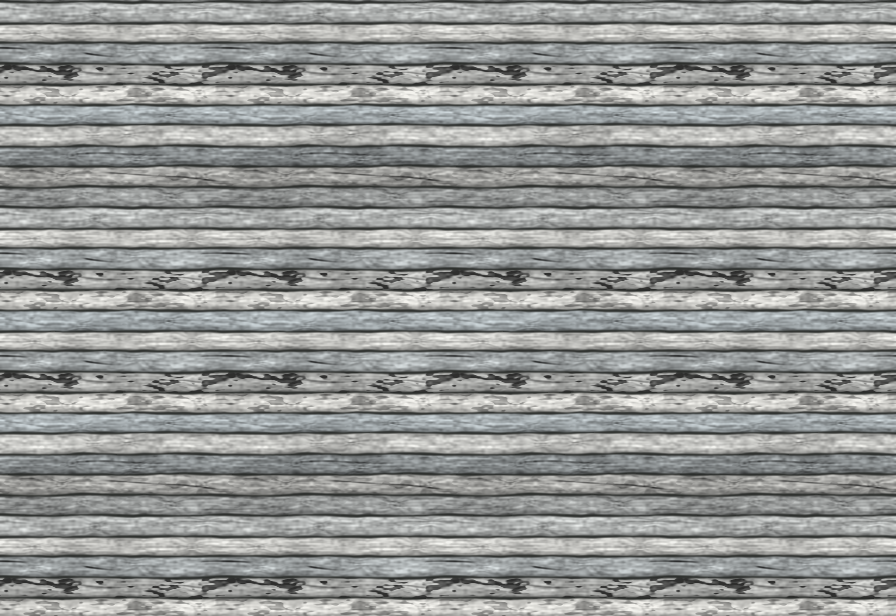
Write a Shadertoy shader that draws this texture.

```glsl
// Weathered grey timber cladding: thin horizontal boards with dark wavy seams.
// Ten board kinds cycle down the wall; each is grained by x-periodic value noise,
// so its knots, cracks and flecks recur across, under a faint uneven fading.

const float ROWS = 30.0;          // boards down the canvas
const float TILES = 4.0;          // repeats across the canvas
const float ROW_SHIFT = 0.11;     // part of a board cut off at the top
const float KINDS = 10.0;
const float RESTART_ROW = 16.0;   // row at which the cycle begins again
const float SEAM_WAVE = 0.16;     // seam waviness, in board heights
const float SEAM_HALF = 0.055;    // half width of a seam, in board heights
const int KNOTS = 2;              // knots per board in each repeat
const vec3 SEAM_COLOR = vec3(0.16, 0.17, 0.16);
const vec3 WOOD_TINT = vec3(0.995, 1.005, 0.995);

// Per kind: tone, blue tint, amount of flecks, strength of cracks
const vec4 BOARDS[10] = vec4[10](
    vec4(0.79, -0.010, 0.08, 0.2), vec4(0.69, 0.018, 0.10, 0.9),
    vec4(0.72, -0.005, 0.95, 0.5), vec4(0.84, -0.012, 0.55, 0.4),
    vec4(0.72, 0.030, 0.10, 0.3), vec4(0.79, -0.008, 0.06, 0.2),
    vec4(0.60, 0.022, 0.15, 0.4), vec4(0.69, -0.010, 0.25, 0.8),
    vec4(0.63, 0.005, 0.15, 0.4), vec4(0.73, 0.004, 0.10, 0.3));

float hash(vec2 p) {
    return fract(sin(dot(p, vec2(127.1, 311.7))) * 43758.5453);
}

// Value noise that repeats in x after a whole number of cells
float noise(vec2 p, float period) {
    vec2 i = floor(p), f = fract(p);
    f = f * f * (3.0 - 2.0 * f);
    float x0 = mod(i.x, period), x1 = mod(i.x + 1.0, period);
    float low = mix(hash(vec2(x0, i.y)), hash(vec2(x1, i.y)), f.x);
    float high = mix(hash(vec2(x0, i.y + 1.0)), hash(vec2(x1, i.y + 1.0)), f.x);
    return mix(low, high, f.y);
}

// Noise over one board: cells counts them along and across it
float boardNoise(vec2 p, vec2 cells, float seed) {
    return noise(p * cells + vec2(0.0, seed * 41.0), cells.x);
}

float kindOf(float row) {
    return mod(row < RESTART_ROW ? row - 1.0 : row - RESTART_ROW, KINDS);
}

float seamOffset(float x, float row) {
    float seed = kindOf(row) + 20.0;
    float wave = 0.7 * boardNoise(vec2(x, 0.0), vec2(5.0, 1.0), seed)
               + 0.3 * boardNoise(vec2(x, 0.0), vec2(17.0, 1.0), seed + 0.5);
    return SEAM_WAVE * (wave - 0.5);
}

void mainImage(out vec4 fragColor, in vec2 fragCoord) {
    vec2 uv = fragCoord / iResolution.xy;
    float x = fract(uv.x * TILES);
    float v = (1.0 - uv.y) * ROWS - ROW_SHIFT;
    float pixel = ROWS / iResolution.y;

    // Bend the rows so that seams wander but stay continuous
    float row = floor(v);
    v += mix(seamOffset(x, row), seamOffset(x, row + 1.0), smoothstep(0.0, 1.0, v - row));
    row = floor(v);
    float across = v - row;
    float kind = kindOf(row);
    vec4 board = BOARDS[int(kind)];
    vec2 p = vec2(x, across);

    // Knots: a dark core with a ring, pushing the grain aside
    float knotDark = 0.0;
    for (int k = 0; k < KNOTS; k++) {
        vec2 id = vec2(kind + 3.0, float(k) + 7.0);
        float cx = (float(k) + 0.15 + 0.7 * hash(id)) / float(KNOTS);
        float cy = 0.3 + 0.4 * hash(id + 11.0);
        vec2 d = vec2(fract(x - cx + 0.5) - 0.5, across - cy);
        float r = length(d / vec2(0.026, 0.22));
        p.y += 0.9 * d.y * exp(-r * r * 0.4);
        float ring = exp(-18.0 * (r - 0.9) * (r - 0.9));
        knotDark += (0.8 * exp(-7.0 * r * r) + 0.35 * ring) * mix(0.4, 1.0, hash(id + 23.0));
    }

    // Grain from broad stains to fine fibres
    float stain = boardNoise(p, vec2(6.0, 1.5), kind + 40.0);
    float streak = boardNoise(p, vec2(9.0, 6.0), kind + 60.0);
    float fibre = boardNoise(p, vec2(28.0, 11.0), kind + 80.0);
    float speck = boardNoise(p, vec2(64.0, 8.0), kind + 100.0);
    float tone = board.x + 0.14 * (stain - 0.5) + 0.17 * (streak - 0.5)
               + 0.20 * (fibre - 0.5) + 0.14 * (speck - 0.5);

    // Flecks where the grey surface has worn off
    float wear = 0.55 * boardNoise(p, vec2(13.0, 4.0), kind + 120.0)
               + 0.45 * boardNoise(p, vec2(36.0, 9.0), kind + 140.0);
    float flecks = smoothstep(0.48, 0.66, wear + 0.22 * (stain - 0.5));
    tone -= 0.46 * board.z * flecks;

    // One wandering drying crack along the board
    float path = 0.25 + 0.55 * boardNoise(vec2(x, 0.0), vec2(4.0, 1.0), kind + 160.0);
    float open = smoothstep(0.40, 0.70, boardNoise(vec2(x, 0.0), vec2(7.0, 1.0), kind + 180.0));
    float crack = 1.0 - smoothstep(0.0, max(0.08, pixel), abs(across - path));
    tone -= 0.38 * board.w * open * crack + 0.22 * knotDark;

    // Rounded edges, uneven fading and two pale washed patches
    tone *= 1.0 - 0.30 * smoothstep(0.62, 1.0, across) - 0.14 * (1.0 - smoothstep(0.0, 0.28, across));
    tone += 0.05 * (noise(uv * vec2(9.0, 14.0) + 300.0, 512.0) - 0.5);
    vec2 washA = (uv - vec2(0.145, 0.76)) / vec2(0.018, 0.14);
    vec2 washB = (uv - vec2(0.64, 0.23)) / vec2(0.018, 0.12);
    tone += 0.05 * (exp(-dot(washA, washA)) + exp(-dot(washB, washB)));

    vec3 color = clamp(tone, 0.18, 0.95) * (WOOD_TINT + board.y * vec3(-1.0, 0.1, 1.0));

    // Dark seam of varying width
    float seamDist = min(across, 1.0 - across);
    float halfWidth = SEAM_HALF * (0.6 + 0.8 * boardNoise(vec2(x, 0.0), vec2(11.0, 1.0), 200.0 + kindOf(floor(v + 0.5))));
    float soft = max(0.06, 0.7 * pixel);
    float seam = 1.0 - smoothstep(halfWidth - soft, halfWidth + soft, seamDist);
    color = mix(color, SEAM_COLOR, 0.92 * seam);

    fragColor = vec4(color, 1.0);
}
```
